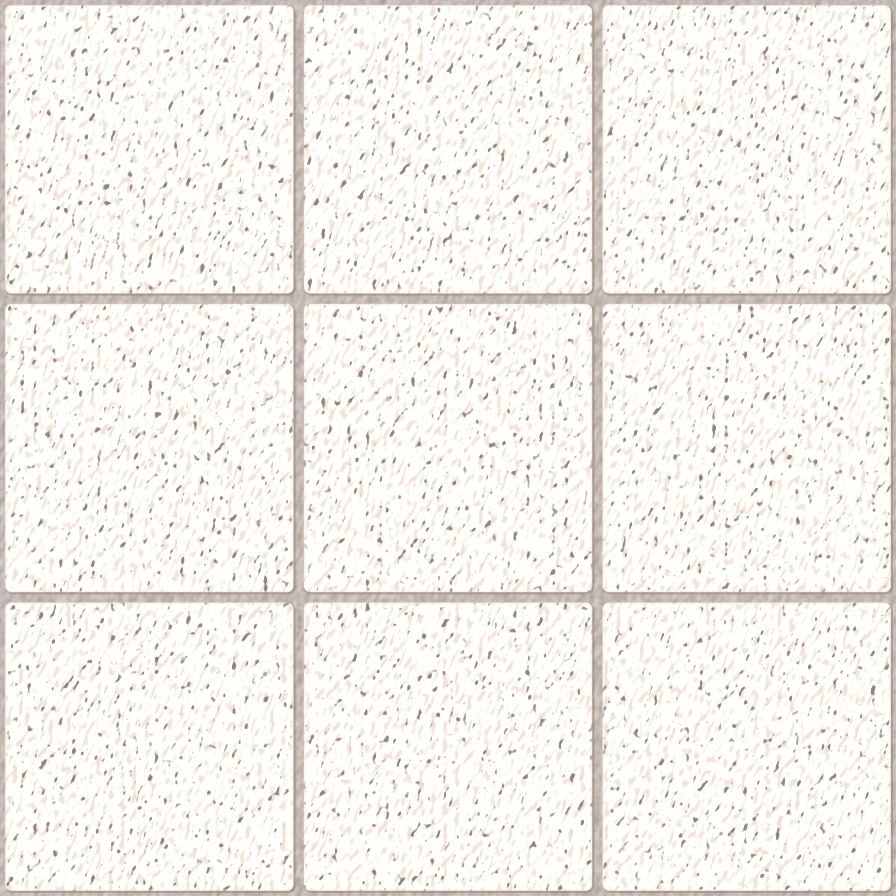
Reproduce this texture procedurally as a WebGL 2 fragment shader.

```glsl
#version 300 es
precision highp float;
// White speckled square tiles with slanted beige and gray flecks and grainy taupe grout.

#define TILES 3.0
#define HALF_SIZE 0.483
#define CORNER 0.022
#define SHADOW_SHIFT vec2(0.004, -0.004)
#define BEIGE_CELLS vec2(150.0, 110.0)
#define GRAY_CELLS vec2(140.0, 96.0)
#define GROUT_CELLS vec2(130.0, 90.0)

uniform vec2 u_resolution;
out vec4 fragColor;

const vec3 WHITE = vec3(1.0, 1.0, 0.99);
const vec3 BEIGE = vec3(0.95, 0.89, 0.845);
const vec3 GRAY = vec3(0.57, 0.52, 0.49);
const vec3 GROUT = vec3(0.77, 0.73, 0.71);
const vec3 SHADOW = vec3(0.57, 0.51, 0.46);

float hash(vec2 p) {
    return fract(sin(dot(p, vec2(127.1, 311.7))) * 43758.5453);
}

// Dot product of a random unit gradient with the offset from its lattice corner
float corner(vec2 cell, vec2 offset, vec2 period, float seed) {
    float angle = 6.28318 * hash(mod(cell, period) + seed);
    return dot(vec2(cos(angle), sin(angle)), offset);
}

// Gradient noise that wraps after a whole period
float noise(vec2 p, vec2 period, float seed) {
    vec2 i = floor(p), f = p - i;
    vec2 w = f * f * f * (f * (f * 6.0 - 15.0) + 10.0);
    vec2 e = vec2(1.0, 0.0);
    float low = mix(corner(i, f, period, seed),
                    corner(i + e.xy, f - e.xy, period, seed), w.x);
    float high = mix(corner(i + e.yx, f - e.yx, period, seed),
                     corner(i + e.xx, f - e.xx, period, seed), w.x);
    return mix(low, high, w.y);
}

// A unit shear slants the grain and still wraps on both axes
float slantedNoise(vec2 uv, vec2 cells, float seed) {
    return noise(vec2(uv.x, uv.y - uv.x) * cells, cells, seed);
}

float roundedBox(vec2 p) {
    vec2 q = abs(p) - HALF_SIZE + CORNER;
    return length(max(q, 0.0)) + min(max(q.x, q.y), 0.0) - CORNER;
}

void main() {
    vec2 uv = gl_FragCoord.xy / u_resolution;
    vec2 local = fract(uv * TILES) - 0.5;
    float aa = 0.75 * TILES / min(u_resolution.x, u_resolution.y);
    float edge = roundedBox(local);

    // Tile face: many faint flecks under fewer dark chips
    float faint = slantedNoise(uv, BEIGE_CELLS, 17.0);
    float chips = slantedNoise(uv, GRAY_CELLS, 5.0)
                + 0.5 * noise(uv * 170.0, vec2(170.0), 41.0);
    vec3 face = mix(WHITE, BEIGE, smoothstep(0.04, 0.44, faint));
    face = mix(face, GRAY, smoothstep(0.30, 0.60, chips));
    face = mix(face, BEIGE, 0.5 * smoothstep(-0.010, 0.0, edge));

    // Grout: slanted grain, with a shadow below and right of each tile
    float grain = slantedNoise(uv, GROUT_CELLS, 73.0)
                + 0.5 * noise(uv * 190.0, vec2(190.0), 29.0);
    vec3 grout = GROUT + 0.13 * grain;
    float shade = 1.0 - smoothstep(-0.002, 0.007, roundedBox(local - SHADOW_SHIFT));
    grout = mix(grout, SHADOW, 0.65 * shade);

    vec3 color = mix(face, grout, smoothstep(-aa, aa, edge));
    fragColor = vec4(clamp(color, 0.0, 1.0), 1.0);
}
```
